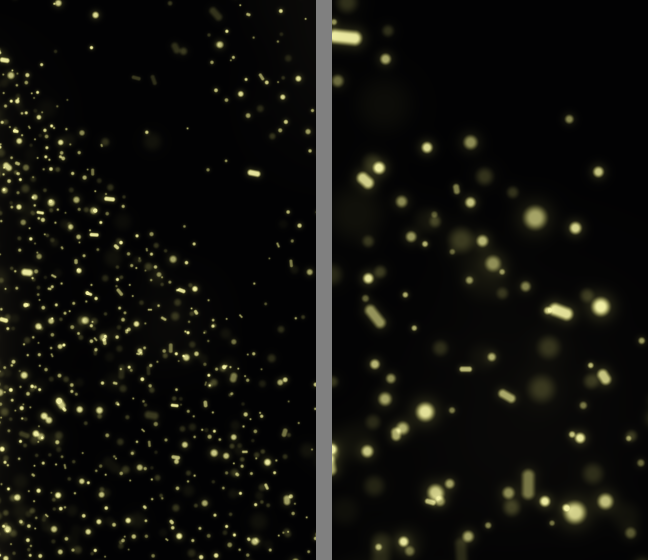
Left, the full canvas; right, a detail of the centre.
Give the GLSL for this background, as a Shadertoy shader.

```glsl
// Golden dust drifting over black: scattered soft sparks gather below a falling
// diagonal and along the left side. Each layer is a jittered grid of glowing
// capsules, thinned by a density field, over a faint warm haze.

vec3 hash3(vec2 p) {
    vec3 q = fract(vec3(p.xyx) * vec3(0.1031, 0.1030, 0.0973));
    q += dot(q, q.yxz + 33.33);
    return fract((q.xxy + q.yzz) * q.zyx);
}

float valueNoise(vec2 p) {
    vec2 i = floor(p), f = fract(p);
    f = f * f * (3.0 - 2.0 * f);
    return mix(mix(hash3(i).x, hash3(i + vec2(1, 0)).x, f.x),
               mix(hash3(i + vec2(0, 1)).x, hash3(i + vec2(1, 1)).x, f.x), f.y);
}

// Chance of finding a spark at p
float sparkDensity(vec2 p) {
    float depth = 0.92 - 1.2 * p.x - p.y;              // distance below the diagonal
    float swarm = smoothstep(-0.03, 0.04, depth) * mix(0.55, 0.38, smoothstep(0.1, 0.5, depth));
    swarm *= 1.0 - 0.35 * smoothstep(0.38, 0.5, p.x);
    float leftSide = 0.45 * exp(-p.x / 0.06) * smoothstep(0.94, 0.88, p.y);
    float column = 0.2 * exp(-pow((p.x - 0.42) / 0.06, 2.0)) * smoothstep(0.62, 0.8, p.y);
    float strays = 0.03 + 0.09 * smoothstep(0.42, 0.54, p.x);
    float clumps = mix(0.55, 1.4, valueNoise(p * 13.0));
    return (swarm + leftSide) * clumps + column + strays;
}

// One layer of sparks; blur is the edge width relative to the radius
float sparkLayer(vec2 p, float cellSize, float radius, float blur, float amount, float seed) {
    vec2 home = floor(p / cellSize);
    float pixel = 1.0 / iResolution.y;
    float light = 0.0;
    for (int y = -1; y <= 1; y++)
    for (int x = -1; x <= 1; x++) {
        vec2 cell = home + vec2(x, y);
        vec3 place = hash3(cell + seed);
        vec3 look = hash3(cell + seed + 71.7);
        vec2 center = (cell + place.xy) * cellSize;
        if (place.z > amount * sparkDensity(center)) continue;

        // A few sparks are stretched into short capsules
        float r = radius * mix(0.55, 1.3, look.x * look.x);
        float angle = 1.2 + 2.0 * look.z;
        vec2 axis = vec2(cos(angle), sin(angle));
        float stretch = r * 1.6 * smoothstep(0.86, 1.0, look.y);
        vec2 q = p - center;
        q -= axis * clamp(dot(q, axis), -stretch, stretch);
        float d = length(q);

        float soft = max(r * blur, pixel);
        float core = 1.0 - smoothstep(r - soft, r + soft, d);
        float halo = 0.2 * exp(-d * d / (r * r * 3.2));
        light += (0.8 * core + halo) * mix(0.35, 1.0, sqrt(look.z));
    }
    return light;
}

void mainImage(out vec4 fragColor, in vec2 fragCoord) {
    vec2 p = fragCoord / iResolution.y;

    // Bright sparks, fine specks, dim out-of-focus dots and large faint discs
    float light = sparkLayer(p, 0.028, 0.0046, 0.55, 0.95, 11.0);
    light += 0.75 * sparkLayer(p, 0.023, 0.0026, 0.6, 0.75, 137.0);
    light += 0.24 * sparkLayer(p, 0.026, 0.0052, 0.7, 0.7, 263.0);
    light += 0.07 * sparkLayer(p, 0.055, 0.0120, 0.7, 0.8, 389.0);
    light = min(light, 1.0);

    // Warm haze at the left side, the upper right and inside the swarm
    float wisps = valueNoise(p * 9.0 + 5.0);
    float haze = 0.045 * exp(-p.x / 0.045) * smoothstep(1.0, 0.8, p.y);
    haze += 0.03 * smoothstep(0.36, 0.6, p.x) * smoothstep(0.6, 1.0, p.y);
    haze += 0.03 * exp(-dot(p - vec2(0.3, 0.43), p - vec2(0.3, 0.43)) / 0.006);
    haze *= 0.5 + wisps;

    vec3 color = vec3(0.008, 0.008, 0.012) + haze * vec3(1.0, 0.92, 0.6);
    color += 0.93 * light * vec3(1.0, 0.99, mix(0.46, 0.68, light));
    fragColor = vec4(color, 1.0);
}
```
